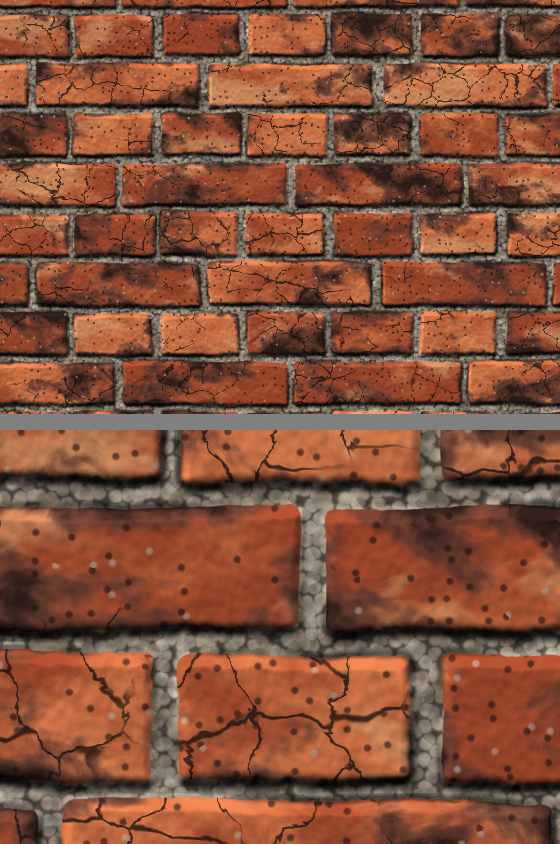
Top: the whole. Bottom: its middle third, enlarged.
A WebGL 2 fragment shader for this texture:

```glsl
#version 300 es
precision highp float;
// Weathered brick wall: courses of long stretchers alternate with courses of short headers.
// Each brick is a wobbly rounded box; layered sines stain it, cellular noise cracks and
// pits it, and a height field lit from above gives edges, shadows and gritty mortar.
#define COURSES 8.324      // courses over the canvas height
#define HEADER 1.735       // header pitch, in course heights
#define JOINT 0.080        // half the mortar joint
#define WOBBLE 0.022       // roughness of the brick outline
#define CRACK 0.030        // crack width
#define RUST vec3(0.58, 0.26, 0.16)
#define CLAY vec3(0.78, 0.44, 0.27)
#define BUFF vec3(0.80, 0.58, 0.40)
#define BURNT vec3(0.33, 0.20, 0.17)
#define SOOT vec3(0.10, 0.07, 0.06)
#define MORTAR_DARK vec3(0.41, 0.37, 0.32)
#define MORTAR_PALE vec3(0.66, 0.62, 0.56)

uniform vec2 u_resolution;
out vec4 fragColor;

vec2 hash2(vec2 p) {
  p = vec2(dot(p, vec2(127.1, 311.7)), dot(p, vec2(269.5, 183.3)));
  return fract(sin(p) * 43758.5);
}

// Layered, turned and warped sines, roughly -1 to 1
float waves(vec2 p) {
  float sum = 0.0, amp = 0.5;
  for (int i = 0; i < 6; i++) {
    sum += amp * sin(p.x + 1.7 * sin(p.y));
    p = mat2(1.4, 1.1, -1.1, 1.4) * p + 0.7 * sum + 3.1;
    amp *= 0.62;
  }
  return sum;
}

// Cellular noise: nearest distance, second distance, random value of the cell
vec3 cells(vec2 p) {
  vec2 base = floor(p);
  vec3 best = vec3(9.0, 9.0, 0.0);
  for (int y = -1; y <= 1; y++)
    for (int x = -1; x <= 1; x++) {
      vec2 cell = base + vec2(x, y), seed = hash2(cell);
      float d = length(cell + seed - p);
      if (d < best.x) best = vec3(d, best.x, seed.x);
      else best.y = min(best.y, d);
    }
  return best;
}

// Signed distance to the brick at p, then its column and course
vec3 brick(vec2 p) {
  float down = COURSES - p.y + 0.794, course = floor(down);
  bool header = mod(course, 2.0) > 0.5;
  float pitch = header ? HEADER : 2.0 * HEADER;
  float start = header ? 1.426 : (mod(course, 4.0) < 1.0 ? 2.382 : 0.647);
  float along = (p.x - start) / pitch;
  vec2 id = vec2(floor(along), course);
  vec2 jitter = hash2(id) - 0.5, size = hash2(id + 7.0) - 0.5;
  vec2 q = vec2((fract(along) - 0.5) * pitch, 0.5 - fract(down));
  q -= jitter * vec2(0.07, 0.04);
  q.y += q.x * size.y * 0.025;
  q += WOBBLE * vec2(waves(p * 4.0), waves(p * 4.0 + 9.0));
  vec2 extent = vec2(pitch, 1.0) * 0.5 - JOINT + size * vec2(0.05, 0.03);
  vec2 e = abs(q) - extent + 0.07;
  return vec3(length(max(e, 0.0)) + min(max(e.x, e.y), 0.0) - 0.07, id);
}

// Raised brick faces with fine grain, rougher in the mortar
float relief(vec2 p) {
  float face = smoothstep(0.05, -0.07, brick(p).x);
  float grain = 0.6 * waves(p * 6.0) + 0.7 * cells(p * 11.0).x;
  return face + grain * mix(0.26, 0.13, face);
}

vec3 brickFace(vec2 p, vec3 b) {
  vec2 tone = hash2(b.yz + 13.0), wear = hash2(b.yz + 31.0);
  vec2 f = p + 40.0 * tone;
  float blotch = waves(f * 2.2), fine = waves(f * 7.0 + 5.0);
  float edge = smoothstep(-0.17, 0.0, b.x);
  // Fired clay, from rust to orange to buff
  float warmth = 0.5 * blotch + 0.35 * fine + 1.5 * (tone.x - 0.45);
  vec3 color = mix(RUST, CLAY, smoothstep(-0.6, 0.8, warmth));
  float pale = waves(f * vec2(1.5, 3.0) + 11.0) + 1.4 * (wear.x - 0.6);
  color = mix(color, BUFF, 0.65 * smoothstep(0.2, 1.0, pale));
  // Burnt patches, heavier on some bricks and near the edges
  float burn = waves(f * vec2(1.6, 2.6) + 20.0) + 0.4 * fine
             + 1.3 * (wear.y - 0.6) + 0.5 * edge;
  color = mix(color, BURNT, 0.85 * smoothstep(0.0, 0.7, burn));
  color = mix(color, SOOT, 0.75 * smoothstep(0.6, 1.3, burn));
  // Wandering cracks on part of the face
  vec3 net = cells(f * 1.9 + 0.16 * vec2(fine, blotch));
  float crack = 1.0 - smoothstep(0.4 * CRACK, 2.0 * CRACK, net.y - net.x);
  crack *= smoothstep(0.0, 0.4, waves(f * 1.3 + 50.0) + 0.8 * (tone.y - 0.4));
  // Pits and pale specks of grit
  vec3 pit = cells(f * 8.0);
  float spot = 1.0 - smoothstep(0.10, 0.28, pit.x);
  color = mix(color, SOOT, max(0.8 * crack, 0.6 * spot * step(0.72, pit.z)));
  return mix(color, MORTAR_PALE, 0.6 * spot * step(pit.z, 0.06));
}

vec3 mortar(vec2 p) {
  vec3 grit = cells(p * 13.0);
  float shade = 0.5 + 0.35 * waves(p * 5.0 + 3.0) + 0.5 * (grit.z - 0.5);
  vec3 color = mix(MORTAR_DARK, MORTAR_PALE, clamp(shade, 0.0, 1.0));
  return color * mix(1.0, 0.5, smoothstep(0.45, 0.8, grit.x));
}

void main() {
  vec2 p = gl_FragCoord.xy / u_resolution.y * COURSES;
  float pixel = COURSES / u_resolution.y;
  vec3 b = brick(p);
  float cover = smoothstep(pixel, -pixel, b.x);
  vec3 color = mix(mortar(p), brickFace(p, b), cover);
  // Light from above and dark, broken gaps around the bricks
  float slope = relief(p) - relief(p + vec2(-0.015, 0.05));
  color *= 1.0 + clamp(1.35 * slope, -0.88, 0.25);
  float gap = smoothstep(0.045, 0.0, abs(b.x - 0.012));
  color *= 1.0 - 0.6 * gap * smoothstep(-0.5, 0.6, waves(p * 1.9 + 70.0));
  fragColor = vec4(color, 1.0);
}
```
